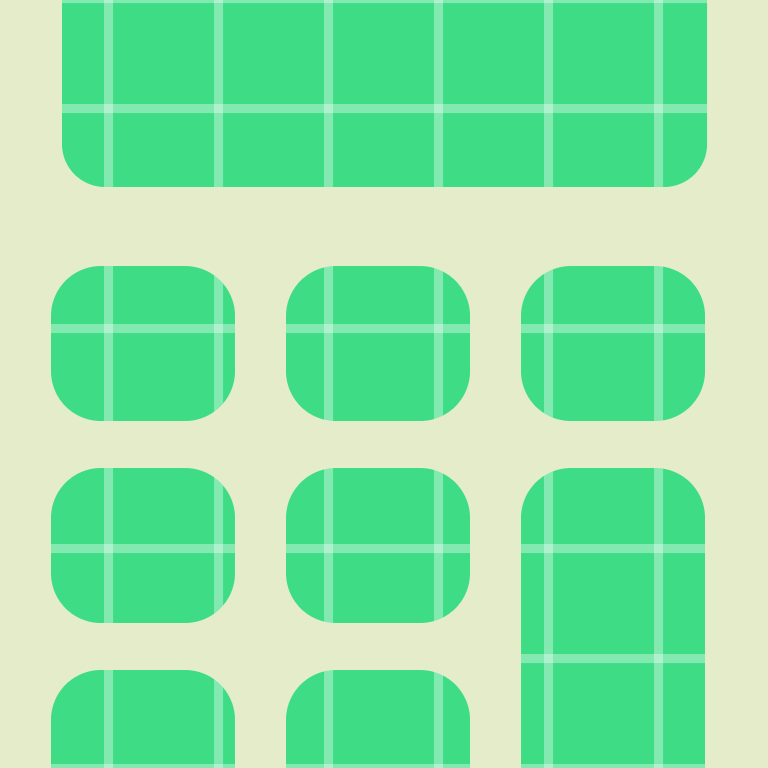
Reproduce this pattern procedurally as a Shadertoy shader.

```glsl
float roundedBox(vec2 p, vec2 halfSize, float radius) {
    vec2 q = abs(p) - halfSize + radius;
    return length(max(q, 0.0)) + min(max(q.x, q.y), 0.0) - radius;
}

float coverage(float dist, float pixel) {
    return clamp(0.5 - dist / pixel, 0.0, 1.0);
}

void mainImage(out vec4 fragColor, in vec2 fragCoord) {
    vec2 uv = fragCoord / iResolution.y;
    float pixel = 1.0 / iResolution.y;

    vec3 cream = vec3(0.898, 0.927, 0.793);
    vec3 green = vec3(0.24, 0.864, 0.52);

    // Display panel, running off the top edge
    float shape = roundedBox(uv - vec2(0.5007, 1.0565), vec2(0.42, 0.3), 0.056);

    // Keypad: the last column ends in one tall key
    for (int row = 0; row < 3; row++) {
        for (int col = 0; col < 3; col++) {
            vec2 center = vec2(0.1862, 0.5527) + vec2(0.306, -0.263) * vec2(col, row);
            vec2 halfSize = vec2(0.1198, 0.1009);
            if (col == 2 && row > 0) {
                center.y = 0.0906;
                halfSize.y = 0.3;
            }
            shape = min(shape, roundedBox(uv - center, halfSize, 0.065));
        }
    }

    // Translucent grid lines, brighter where they cross
    float pitch = 0.14323;
    vec2 cell = fract((uv - vec2(-0.0019, -0.0007)) / pitch + 0.5) - 0.5;
    vec2 lineDist = abs(cell) * pitch - 0.0059;
    vec3 surface = mix(green, vec3(1.0), 0.355 * coverage(lineDist.x, pixel));
    surface = mix(surface, vec3(1.0), 0.355 * coverage(lineDist.y, pixel));

    fragColor = vec4(mix(cream, surface, coverage(shape, pixel)), 1.0);
}
```
